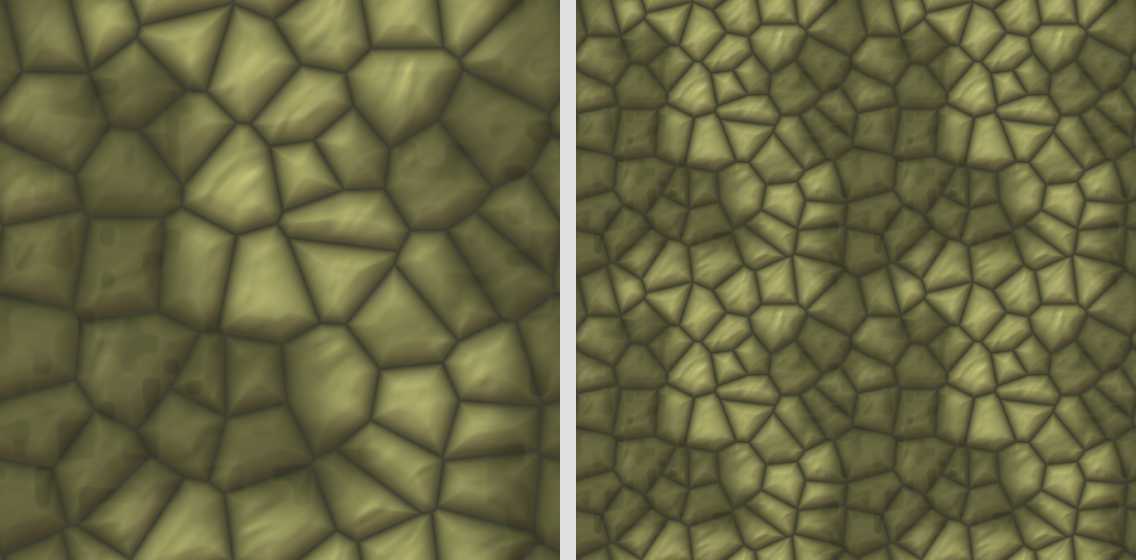
Left: one tile. Right: repeated 2 by 2.
Write a Shadertoy shader that draws this texture.

```glsl
const float CELLS = 7.0;

vec2 hash2(vec2 p) {
    vec3 q = fract(p.xyx * vec3(0.1031, 0.1030, 0.0973));
    q += dot(q, q.yzx + 33.33);
    return fract((q.xx + q.yz) * q.zy);
}

// Value noise that wraps after a whole number of lattice steps
float noise(vec2 p, vec2 period) {
    vec2 i = floor(p), f = p - i;
    f = f * f * f * (f * (f * 6.0 - 15.0) + 10.0);
    vec2 a = mod(i, period), b = mod(i + 1.0, period);
    return mix(mix(hash2(a + 7.0).x, hash2(vec2(b.x, a.y) + 7.0).x, f.x),
               mix(hash2(vec2(a.x, b.y) + 7.0).x, hash2(b + 7.0).x, f.x), f.y);
}

vec2 stoneCentre(vec2 cell) {
    return cell + hash2(mod(cell, CELLS) + 3.0);
}

// Distance to the nearest joint in x, blended outward facet direction in yz
vec3 stoneFacets(vec2 p) {
    vec2 home = floor(p), nearest = home, toCentre = vec2(9.0);
    for (int y = -2; y <= 2; y++)
    for (int x = -2; x <= 2; x++) {
        vec2 cell = home + vec2(x, y);
        vec2 r = stoneCentre(cell) - p;
        if (dot(r, r) < dot(toCentre, toCentre)) {
            toCentre = r;
            nearest = cell;
        }
    }
    float joint = 9.0, total = 0.0;
    vec2 facing = vec2(0.0);
    for (int y = -2; y <= 2; y++)
    for (int x = -2; x <= 2; x++) {
        if (x == 0 && y == 0) continue;
        vec2 r = stoneCentre(nearest + vec2(x, y)) - p;
        vec2 outward = normalize(r - toCentre);
        float d = dot(0.5 * (r + toCentre), outward);
        float weight = exp(-70.0 * d);
        joint = min(joint, d);
        facing += outward * weight;
        total += weight;
    }
    return vec3(joint, facing / max(total, 1e-20));
}

// Diagonal wrinkles, bent by a slower noise
float wrinkles(vec2 uv) {
    float bend = noise(uv * 9.0, vec2(9.0));
    vec2 along = vec2(uv.x + uv.y, uv.x - uv.y);
    float coarse = noise(along * vec2(8.0, 19.0) + bend * vec2(0.6, 2.2), vec2(8.0, 19.0));
    float fine = noise(along * vec2(17.0, 38.0) + bend * 2.0, vec2(17.0, 38.0));
    return coarse + 0.25 * fine;
}

void mainImage(out vec4 fragColor, in vec2 fragCoord) {
    vec2 uv = fragCoord / iResolution.xy;
    vec2 lightDir = normalize(vec2(-0.4, 0.9));
    vec3 facet = stoneFacets(uv * CELLS);
    float d = max(facet.x, 0.0);

    // Broad damp areas flatten and darken the stones
    float broad = 0.7 * noise(uv * 4.0, vec2(4.0)) + 0.3 * noise(uv * 9.0 + 0.5, vec2(9.0));
    float dry = smoothstep(0.2, 0.55, broad);

    // Rounded body and directional light on the bevels
    float tone = 0.245 + 0.42 * (1.0 - exp(-6.0 * d)) * mix(0.42, 1.08, dry);
    float bevel = smoothstep(0.0, 0.09, d) * (1.0 - smoothstep(0.25, 0.33, d));
    float lit = dot(facet.yz, lightDir) * bevel;
    tone += 0.055 * lit * mix(0.5, 1.0, dry);

    // Embossed wrinkles on the raised faces
    float relief = wrinkles(uv) - wrinkles(uv + lightDir * 0.006);
    tone += 0.42 * relief * smoothstep(0.03, 0.28, d) * mix(0.3, 1.0, dry);

    // Cloudy mottling, with darker stains where damp
    float mottle = noise(uv * 26.0, vec2(26.0));
    tone += 0.03 * (mottle - 0.5);
    tone -= 0.05 * smoothstep(0.6, 0.85, mottle) * (1.0 - dry);
    tone = clamp(tone, 0.22, 0.76);

    // Olive tint, greyer in the joints and browner on shaded bevels
    vec3 color = tone * vec3(1.0, 0.995, 0.615);
    color.b += 0.03 * (1.0 - smoothstep(0.0, 0.08, d));
    color += vec3(0.012, -0.008, 0.0) * max(-lit, 0.0);
    fragColor = vec4(color, 1.0);
}
```
